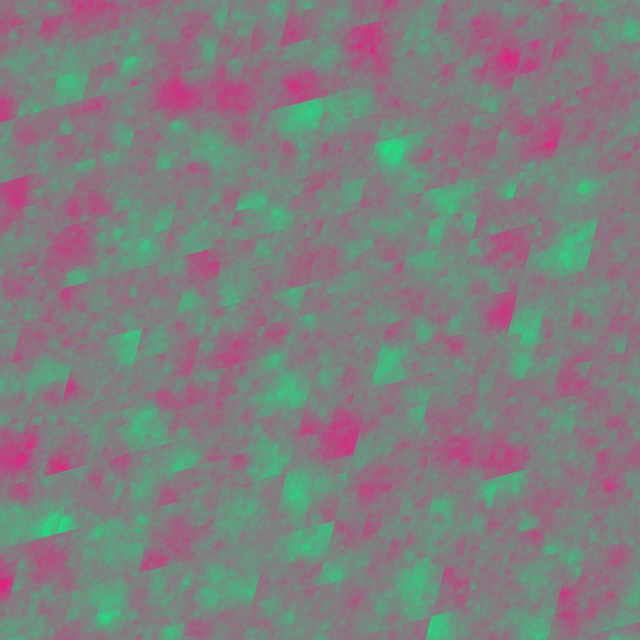
Give the GLSL for this pattern, as a WebGL 2 fragment shader.

```glsl
#version 300 es
precision highp float;
// Mottled green and magenta noise on a lattice of slanted rhombic cells.
// Each octave adds gradient noise and one soft blob per cell, cut off at the
// cell edges; six octaves are summed and mapped to opposed red and green.

uniform vec2 u_resolution;
out vec4 fragColor;

// Signed sine hash, -1 to 1
float signedHash(vec2 p) {
    return 2.0 * fract(sin(dot(p, vec2(127.1, 311.7))) * 43758.5453) - 1.0;
}

vec2 signedHash2(vec2 p) {
    return vec2(signedHash(p + 37.2), signedHash(p + 71.9));
}

// Ramp of random slope around one cell corner
float cornerRamp(vec2 cell, vec2 f, vec2 corner) {
    return dot(signedHash2(cell + corner), f - corner);
}

float gradientNoise(vec2 cell, vec2 f) {
    vec2 w = f * f * (3.0 - 2.0 * f);
    float low = mix(cornerRamp(cell, f, vec2(0.0)), cornerRamp(cell, f, vec2(1.0, 0.0)), w.x);
    float high = mix(cornerRamp(cell, f, vec2(0.0, 1.0)), cornerRamp(cell, f, vec2(1.0)), w.x);
    return mix(low, high, w.y);
}

float rhombicNoise(vec2 p, float seed) {
    // Cell edges rise at 15 and 75 degrees
    const mat2 toCell = mat2(1.366, -0.366, -0.366, 1.366);
    const mat2 toPlane = mat2(0.789, 0.211, 0.211, 0.789);
    vec2 q = toCell * p;
    vec2 f = fract(q);
    vec2 cell = floor(q) + seed;

    // Blob with a random centre and strength, clipped by its cell
    vec2 d = toPlane * (f - 0.5 - 0.45 * signedHash2(cell + 5.3));
    float falloff = max(1.0 - dot(d, d) / 0.22, 0.0);
    float blob = 1.4 * signedHash(cell + 13.7) * falloff * falloff;

    // Faint crease along the long diagonal
    float crease = 0.2 * signedHash(cell + 53.1 + step(f.x, f.y));
    return blob + 0.8 * gradientNoise(cell, f) + crease * falloff;
}

float layeredNoise(vec2 p) {
    float sum = 0.0;
    float amplitude = 1.0;
    for (int octave = 0; octave < 6; octave++) {
        sum += amplitude * rhombicNoise(p, 19.0 * float(octave));
        p *= 2.0;
        amplitude *= 0.65;
    }
    return sum;
}

void main() {
    // Four samples per pixel smooth the cell edges
    float tint = 0.0;
    for (int s = 0; s < 4; s++) {
        vec2 offset = vec2(s % 2, s / 2) * 0.5 - 0.25;
        vec2 uv = (gl_FragCoord.xy + offset) / u_resolution;
        tint += 0.25 * layeredNoise(uv * 7.68 + vec2(0.13, 0.41));
    }
    tint = clamp(0.172 * tint, -0.36, 0.36);
    fragColor = vec4(0.5 + tint, 0.5 - tint, 0.5, 1.0);
}
```
